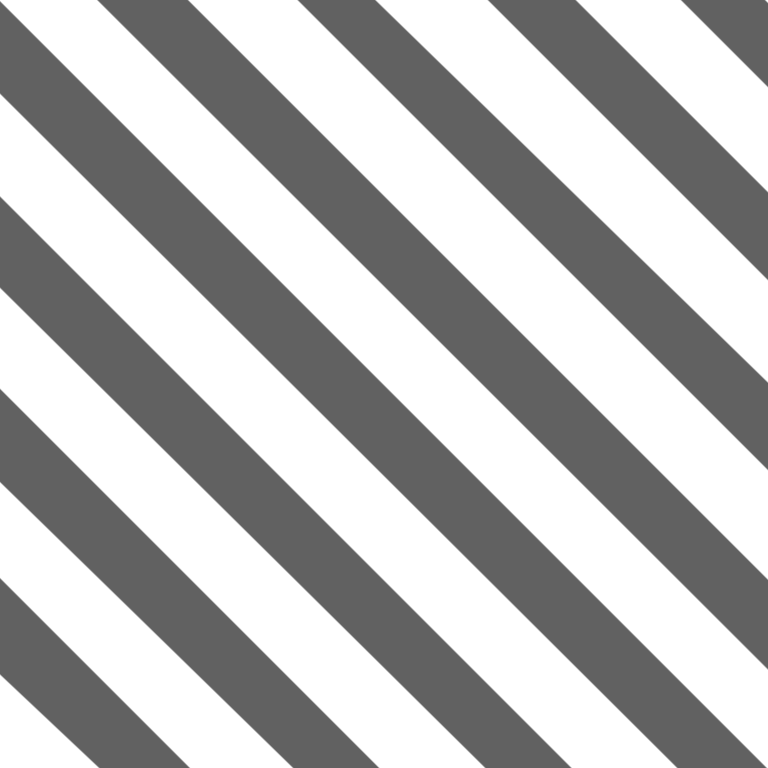
Reproduce this pattern procedurally as a three.js fragment shader.

```glsl
// Dark grey diagonal stripes on white, falling to the right, with slightly uneven edges.
varying vec2 vUv;

#define PAPER vec3(1.0)
#define INK vec3(0.38)
#define UPPER_PITCH 0.2504
#define UPPER_START -0.0042
#define LOWER_PITCH 0.2516
#define LOWER_START -0.1198
#define UPPER_WOBBLE 0.0026
#define LOWER_WOBBLE 0.0143
#define UPPER_TILT 0.013
#define LOWER_TILT 0.0022
#define SOFTNESS 0.0019

// Upper edge of stripe k: a sway every third stripe, and one tilted stripe.
float upperEdge(float k, float along) {
  float sway = UPPER_WOBBLE * cos(2.0944 * k);
  float tilt = UPPER_TILT * exp(-4.0 * (k - 2.0) * (k - 2.0));
  return UPPER_START + k * UPPER_PITCH + sway + tilt * along;
}

// Lower edge of stripe k: a local shift, and a tilt that grows to the lower left.
float lowerEdge(float k, float along) {
  float d = k - 1.5;
  float shift = LOWER_WOBBLE * d * exp(-2.0 * d * d);
  float tilt = LOWER_TILT * exp2(-1.25 * k);
  return LOWER_START + k * LOWER_PITCH + shift + tilt * along;
}

float softStep(float edge, float value) {
  return smoothstep(edge - SOFTNESS, edge + SOFTNESS, value);
}

void main() {
  // Diagonal axes: across the stripes and along them, both zero at the centre.
  float across = vUv.x + vUv.y - 1.0;
  float along = vUv.x - vUv.y;

  float ink = 0.0;
  for (int i = -3; i <= 4; i++) {
    float k = float(i);
    float stripe = softStep(lowerEdge(k, along), across)
                 * (1.0 - softStep(upperEdge(k, along), across));
    ink = max(ink, stripe);
  }

  gl_FragColor = vec4(mix(PAPER, INK, ink), 1.0);
}
```
